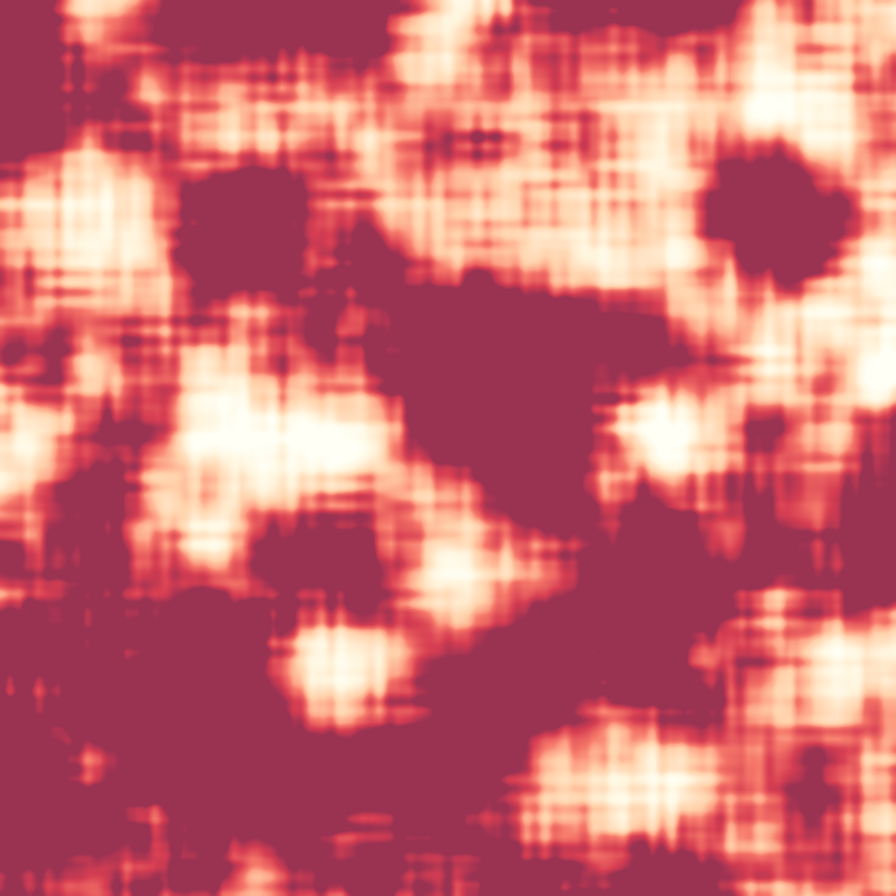
A three.js fragment shader for this texture:

```glsl
// Blotchy woven dye: octaves of value noise form soft square-ish blobs,
// two stretched noises add fine horizontal and vertical threads,
// and the normalised sum runs through a plum-coral-cream colour ramp.

#define BLOB_SCALE 8.0        // blobs across the canvas
#define BLOB_WEIGHT 0.60      // weight of the largest octave
#define BLOB_FALLOFF 0.45     // weight ratio between octaves
#define THREAD_COUNT 92.0     // threads across the canvas
#define THREAD_BREAKS 13.0    // changes along each thread
#define THREAD_WEIGHT 0.12    // strength of the weave
#define SPREAD 0.146          // standard deviation of the summed noise
#define SEED vec2(17.0, 43.0)

varying vec2 vUv;

float hash(vec2 p) {
  return fract(sin(dot(p, vec2(127.1, 311.7))) * 43758.5453);
}

// Smooth value noise centred on zero
float noise(vec2 p) {
  vec2 cell = floor(p);
  vec2 f = fract(p);
  f = f * f * (3.0 - 2.0 * f);
  float low = mix(hash(cell), hash(cell + vec2(1.0, 0.0)), f.x);
  float high = mix(hash(cell + vec2(0.0, 1.0)), hash(cell + vec2(1.0)), f.x);
  return mix(low, high, f.y) - 0.5;
}

// Large blobs with rougher outlines from the smaller octaves
float blobs(vec2 uv) {
  float sum = 0.0;
  float weight = BLOB_WEIGHT;
  vec2 p = uv * BLOB_SCALE + SEED;
  for (int i = 0; i < 3; i++) {
    sum += weight * noise(p);
    p = p * 2.0 + vec2(5.3, 9.7);
    weight *= BLOB_FALLOFF;
  }
  return sum;
}

// Crossing threads, each fading in and out along its length
float weave(vec2 uv) {
  float upright = noise(uv * vec2(THREAD_COUNT, THREAD_BREAKS) + SEED.yx);
  float level = noise(uv * vec2(THREAD_BREAKS, THREAD_COUNT) + SEED * 3.0);
  return THREAD_WEIGHT * (upright + level);
}

float ramp(float start, float end, float x) {
  return clamp((x - start) / (end - start), 0.0, 1.0);
}

// Flat plum below the first stop, then increasingly pale warm tones
vec3 dye(float tone) {
  vec3 plum = vec3(0.605, 0.195, 0.32);
  vec3 red = vec3(0.84, 0.24, 0.32);
  vec3 coral = vec3(0.96, 0.46, 0.41);
  vec3 salmon = vec3(0.99, 0.64, 0.53);
  vec3 peach = vec3(1.0, 0.82, 0.67);
  vec3 cream = vec3(1.0, 0.96, 0.87);
  vec3 ivory = vec3(1.0, 1.0, 0.96);
  vec3 color = mix(plum, red, ramp(-0.50, -0.08, tone));
  color = mix(color, coral, ramp(-0.08, 0.36, tone));
  color = mix(color, salmon, ramp(0.36, 0.58, tone));
  color = mix(color, peach, ramp(0.58, 0.95, tone));
  color = mix(color, cream, ramp(0.95, 1.70, tone));
  return mix(color, ivory, ramp(1.70, 2.30, tone));
}

void main() {
  float tone = (blobs(vUv) + weave(vUv)) / SPREAD;
  gl_FragColor = vec4(dye(tone), 1.0);
}
```
